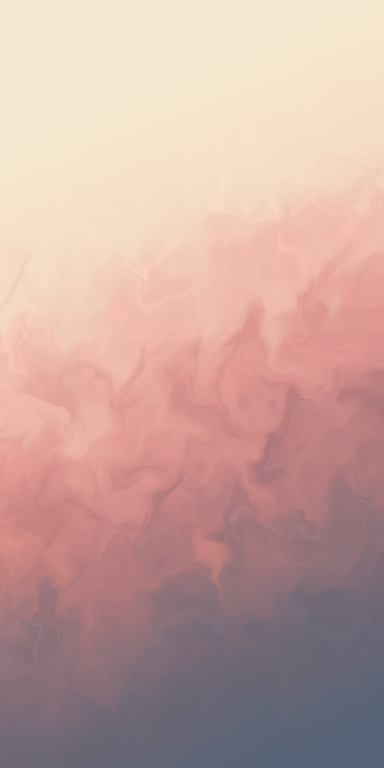
Give the GLSL for this background, as a WebGL 1 fragment shader.

```glsl
precision highp float;
// A smeared pastel sky: a slanted ramp from cream through rose to slate.
// Layered sines fold the plane, and noise read on the folded plane shifts the
// ramp, giving curled brush wisps; a few soft spots add local light and shade.
uniform vec2 u_resolution;

const vec3 CREAM = vec3(0.965, 0.910, 0.815);
const vec3 PEACH = vec3(0.960, 0.860, 0.765);
const vec3 BLUSH = vec3(0.935, 0.730, 0.675);
const vec3 ROSE  = vec3(0.860, 0.580, 0.560);
const vec3 MAUVE = vec3(0.710, 0.480, 0.490);
const vec3 PLUM  = vec3(0.550, 0.440, 0.470);
const vec3 SLATE = vec3(0.420, 0.400, 0.455);
const vec3 STEEL = vec3(0.345, 0.390, 0.465);
const vec3 CORAL = vec3(0.910, 0.560, 0.510);

float hash(vec2 cell) {
  vec3 h = fract(cell.xyx * vec3(0.1031, 0.1030, 0.0973));
  h += dot(h, h.yzx + 33.33);
  return fract((h.x + h.y) * h.z);
}

float valueNoise(vec2 p) {
  vec2 cell = floor(p);
  vec2 f = fract(p);
  f = f * f * (3.0 - 2.0 * f);
  float low = mix(hash(cell), hash(cell + vec2(1.0, 0.0)), f.x);
  float high = mix(hash(cell + vec2(0.0, 1.0)), hash(cell + vec2(1.0)), f.x);
  return mix(low, high, f.y);
}

float layeredNoise(vec2 p) {
  float sum = 0.0;
  float weight = 0.5;
  for (int i = 0; i < 4; i++) {
    sum += weight * valueNoise(p);
    p = mat2(0.8, 0.6, -0.6, 0.8) * p * 2.03 + 17.3;
    weight *= 0.5;
  }
  return sum / 0.9375;
}

// Repeated, rotated sine shears with rising frequency
vec2 foldPlane(vec2 p, float strength) {
  float frequency = 20.0;
  vec2 drift = vec2(layeredNoise(p * 6.0), layeredNoise(p * 6.0 + 31.7));
  vec2 q = p + 0.10 * strength * (drift - 0.5);
  for (int i = 0; i < 5; i++) {
    float phase = float(i) * 1.7;
    vec2 turned = mat2(0.82, 0.57, -0.57, 0.82) * q.yx;
    q += strength * 0.75 / frequency
       * sin(frequency * turned + 7.0 * drift + vec2(phase, phase + 2.1));
    frequency *= 1.5;
  }
  return q;
}

float softSpot(vec2 p, vec2 center, vec2 radius) {
  vec2 d = (p - center) / radius;
  return exp(-dot(d, d));
}

vec3 skyRamp(float s) {
  vec3 color = mix(CREAM, PEACH, smoothstep(0.08, 0.31, s));
  color = mix(color, BLUSH, smoothstep(0.27, 0.42, s));
  color = mix(color, ROSE, smoothstep(0.41, 0.56, s));
  color = mix(color, MAUVE, smoothstep(0.54, 0.69, s));
  color = mix(color, PLUM, smoothstep(0.66, 0.80, s));
  color = mix(color, SLATE, smoothstep(0.78, 0.91, s));
  return mix(color, STEEL, smoothstep(0.89, 1.05, s));
}

// Depth down the slanted ramp, for a canvas of the given height in widths
float rampDepth(vec2 p, float height) {
  return 1.0 - p.y / height + 0.20 * (p.x - 0.5);
}

void main() {
  float height = u_resolution.y / u_resolution.x;
  vec2 p = gl_FragCoord.xy / u_resolution.x;
  float depth = rampDepth(p, height);
  float activity = smoothstep(0.08, 0.42, depth)
                 * (1.0 - 0.8 * smoothstep(0.70, 1.0, depth));

  vec2 q = foldPlane(p, 0.85);
  float smear = layeredNoise(q * vec2(12.0, 9.0) + 4.0) - 0.5;
  float broad = layeredNoise(p * 3.0 + 9.0) - 0.5;
  float s = mix(depth, rampDepth(q, height), 0.5 * activity);
  s += activity * (0.16 * smear + 0.06 * broad);

  // Local shade and light, bent along the folds
  vec2 bent = mix(p, q, 0.9);
  vec2 spot = vec2(bent.x, bent.y * 2.0 / height);
  s += 0.08 * softSpot(spot, vec2(0.72, 0.88), vec2(0.05, 0.10));
  s += 0.09 * softSpot(spot, vec2(0.97, 0.96), vec2(0.08, 0.10));
  s += 0.07 * softSpot(spot, vec2(0.15, 1.01), vec2(0.08, 0.06));
  s += 0.08 * softSpot(spot, vec2(0.00, 1.29), vec2(0.04, 0.06));
  s += 0.03 * softSpot(spot, vec2(0.92, 1.24), vec2(0.18, 0.15));
  s -= 0.05 * softSpot(spot, vec2(0.28, 0.84), vec2(0.11, 0.10));
  vec3 color = skyRamp(s);

  // Coral glints and thin pale wisps
  float coral = softSpot(spot, vec2(0.53, 0.54), vec2(0.025, 0.07))
              + 0.6 * softSpot(spot, vec2(0.03, 0.59), vec2(0.12, 0.14));
  color = mix(color, CORAL, 0.5 * min(coral, 1.0));
  float crease = 1.0 - abs(2.0 * valueNoise(q * vec2(14.0, 10.0) + 21.0) - 1.0);
  float wisp = pow(crease, 7.0) * activity * smoothstep(-0.1, 0.2, smear);
  color += 0.045 * wisp * vec3(1.0, 0.8, 0.72);
  gl_FragColor = vec4(clamp(color, 0.0, 1.0), 1.0);
}
```
